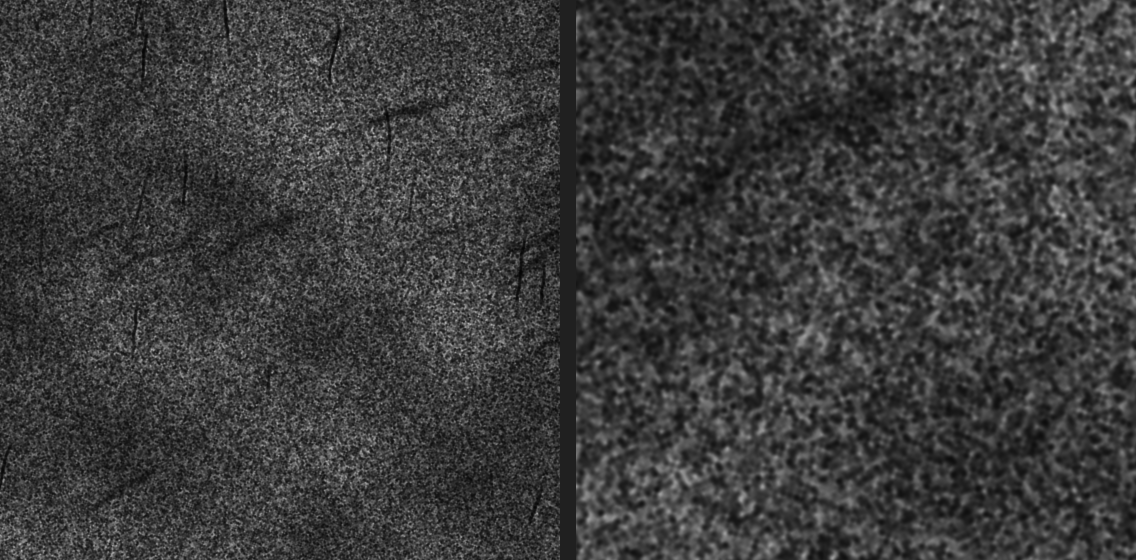
Left: the whole. Right: its middle third, enlarged.
A WebGL 1 fragment shader for this texture:

```glsl
precision highp float;
// Dark grey rough stone: fine two-layer grain over cloudy mottling,
// with scattered soft slanted furrows and thin, steep hairline cracks.
// Grain is rotated value noise; marks are tapered strokes placed by hash.

uniform vec2 u_resolution;

float hash(vec2 p) {
  vec3 q = fract(vec3(p.xyx) * 0.1031);
  q += dot(q, q.yzx + 33.33);
  return fract((q.x + q.y) * q.z);
}

// Signed value noise in -1..1
float noise(vec2 p) {
  vec2 cell = floor(p);
  vec2 f = fract(p);
  f = f * f * (3.0 - 2.0 * f);
  float low = mix(hash(cell), hash(cell + vec2(1.0, 0.0)), f.x);
  float high = mix(hash(cell + vec2(0.0, 1.0)), hash(cell + vec2(1.0, 1.0)), f.x);
  return 2.0 * mix(low, high, f.y) - 1.0;
}

mat2 rotation(float angle) {
  float c = cos(angle);
  float s = sin(angle);
  return mat2(c, s, -s, c);
}

float fbm(vec2 p) {
  float sum = 0.0;
  float amplitude = 0.5;
  for (int i = 0; i < 5; i++) {
    sum += amplitude * noise(p);
    p = rotation(0.6) * p * 2.05 + 17.3;
    amplitude *= 0.52;
  }
  return sum;
}

// Across (x) and along (y) coordinates of a stroke leaning right by lean
vec2 strokeSpace(vec2 p, vec2 center, float lean) {
  return rotation(lean) * (p - center);
}

// Thin dark cracks, each with a faint lit edge on its right side
float cracks(vec2 p) {
  float shade = 0.0;
  float wobble = 0.005 * noise(p * 17.0 + 40.0) + 0.002 * noise(p * 55.0 + 90.0);
  for (int i = 0; i < 26; i++) {
    float id = float(i);
    vec2 center = vec2(hash(vec2(id, 3.7)), hash(vec2(id, 11.2)));
    float lean = mix(-0.12, 0.3, hash(vec2(id, 23.5)));
    float halfLength = mix(0.03, 0.1, hash(vec2(id, 31.9)));
    float depth = mix(0.2, 0.75, hash(vec2(id, 47.1)));
    vec2 s = strokeSpace(p, center, lean);
    s.x += wobble;
    float taper = 1.0 - smoothstep(0.4, 1.0, abs(s.y) / halfLength);
    float groove = 1.0 - smoothstep(0.0008, 0.0042, abs(s.x));
    float litEdge = 1.0 - smoothstep(0.0, 0.004, abs(s.x - 0.0055));
    shade += taper * depth * (groove - 0.3 * litEdge);
  }
  return clamp(shade, -0.25, 0.8);
}

// Broad soft furrows rising to the right, denser toward the top
float furrows(vec2 p) {
  float shade = 0.0;
  float wobble = 0.012 * noise(p * 13.0 + 5.0) + 0.005 * noise(p * 37.0);
  for (int i = 0; i < 14; i++) {
    float id = float(i);
    vec2 center = vec2(hash(vec2(id, 61.3)), sqrt(hash(vec2(id, 73.8))));
    float lean = mix(0.95, 1.35, hash(vec2(id, 83.4)));
    float halfLength = mix(0.05, 0.14, hash(vec2(id, 97.6)));
    float halfWidth = mix(0.006, 0.02, hash(vec2(id, 103.2)));
    vec2 s = strokeSpace(p, center, lean);
    s.x += wobble;
    float taper = 1.0 - smoothstep(0.3, 1.0, abs(s.y) / halfLength);
    float hollow = 1.0 - smoothstep(0.0, halfWidth, abs(s.x));
    shade += 0.42 * taper * hollow;
  }
  return min(shade, 0.55);
}

void main() {
  vec2 p = gl_FragCoord.xy / u_resolution;

  // Cloudy patches plus a rough, slightly steep-running surface
  vec2 steep = rotation(0.2) * p;
  float mottle = 0.5 * fbm(p * 5.0 + 8.0) + 0.1 * noise(steep * vec2(85.0, 38.0));

  // Fine grain, skewed a little toward bright specks
  float grain = 0.65 * noise(rotation(0.45) * p * 250.0 + 60.0)
              + 0.5 * noise(rotation(1.1) * p * 335.0 + 400.0);
  float speckle = 1.0 + grain + 0.3 * grain * grain;

  float grey = 0.23 * (1.0 + mottle) * speckle;
  grey *= (1.0 - cracks(p)) * (1.0 - furrows(p));
  gl_FragColor = vec4(vec3(clamp(grey, 0.02, 0.8)), 1.0);
}
```
